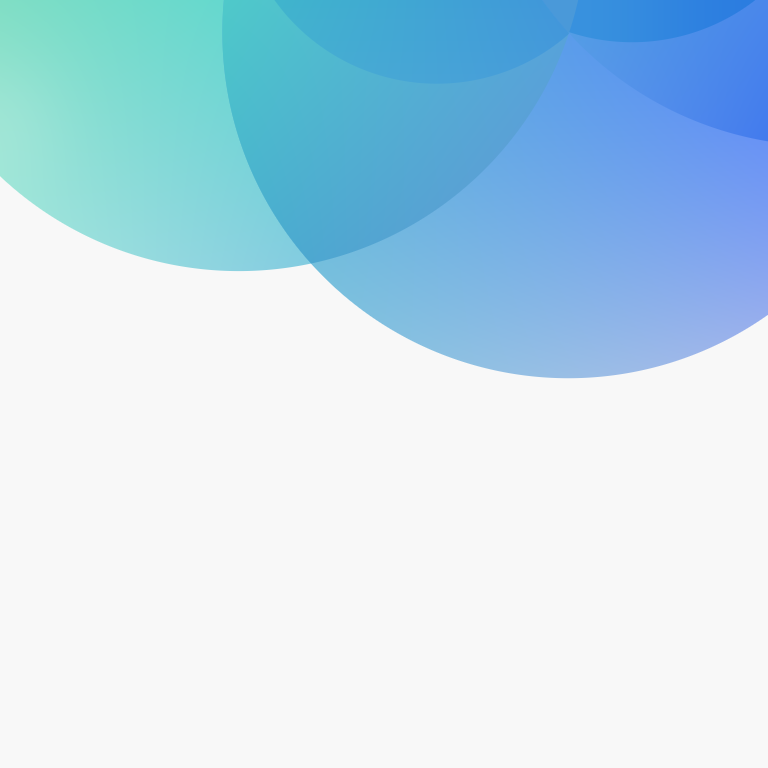
This background is drawn by a WebGL 2 fragment shader. Its source:

```glsl
#version 300 es
precision highp float;

uniform vec2 u_resolution;
out vec4 fragColor;

const vec3 PAPER = vec3(0.973);

// Smooth coverage of a disc; pixel is the edge width in canvas units
float disc(vec2 p, vec2 center, float radius, float pixel) {
    return clamp(0.5 - (length(p - center) - radius) / pixel, 0.0, 1.0);
}

// Blend of four corner colours over the box lo..hi; ease bends the fall from top to bottom
vec3 cornerGradient(vec2 p, vec2 lo, vec2 hi, float ease,
                    vec3 topLeft, vec3 topRight, vec3 lowLeft, vec3 lowRight) {
    vec2 t = clamp((p - lo) / (hi - lo), 0.0, 1.0);
    float fall = pow(1.0 - t.y, ease);
    return mix(mix(topLeft, topRight, t.x), mix(lowLeft, lowRight, t.x), fall);
}

// Soft round light
float glow(vec2 p, vec2 center, float radius) {
    vec2 d = (p - center) / radius;
    return exp(-dot(d, d));
}

void main() {
    vec2 p = gl_FragCoord.xy / u_resolution.y;
    float pixel = 1.0 / u_resolution.y;

    // Disc coverage
    float green = disc(p, vec2(0.311, 1.100), 0.453, pixel);
    float blue = disc(p, vec2(0.740, 0.958), 0.4505, pixel);
    float indigo = disc(p, vec2(1.0736, 1.2604), 0.4505, pixel);
    float smallTeal = disc(p, vec2(0.569, 1.151), 0.260, pixel);
    float smallBlue = disc(p, vec2(0.823, 1.207), 0.262, pixel);

    // Large discs
    vec3 greenTint = cornerGradient(p, vec2(0.0, 0.648), vec2(0.391, 1.0), 1.0,
        vec3(0.50, 0.87, 0.77), vec3(0.36, 0.84, 0.82),
        vec3(0.66, 0.91, 0.87), vec3(0.52, 0.80, 0.88));
    greenTint = mix(greenTint, PAPER, 0.12 * glow(p, vec2(0.0, 0.84), 0.09));

    vec3 blueTint = cornerGradient(p, vec2(0.289, 0.508), vec2(1.0, 0.957), 1.4,
        vec3(0.36, 0.74, 0.83), vec3(0.35, 0.54, 0.97),
        vec3(0.50, 0.79, 0.86), vec3(0.66, 0.72, 0.92));

    // Overlaps
    vec3 tealTint = cornerGradient(p, vec2(0.289, 0.656), vec2(0.753, 1.0), 1.0,
        vec3(0.31, 0.79, 0.79), vec3(0.33, 0.64, 0.86),
        vec3(0.27, 0.68, 0.81), vec3(0.40, 0.58, 0.84));

    vec3 deepTealTint = cornerGradient(p, vec2(0.354, 0.891), vec2(0.753, 1.0), 1.0,
        vec3(0.25, 0.71, 0.80), vec3(0.25, 0.58, 0.86),
        vec3(0.28, 0.69, 0.82), vec3(0.28, 0.60, 0.86));

    vec3 indigoTint = cornerGradient(p, vec2(0.741, 0.816), vec2(1.0, 1.0), 1.0,
        vec3(0.31, 0.62, 0.89), vec3(0.29, 0.53, 0.92),
        vec3(0.38, 0.60, 0.92), vec3(0.26, 0.48, 0.93));

    vec3 deepBlueTint = mix(vec3(0.22, 0.57, 0.87), vec3(0.17, 0.49, 0.88),
        smoothstep(0.74, 0.98, p.x));
    vec3 lensTint = vec3(0.29, 0.60, 0.85);

    // Layers from back to front
    vec3 color = mix(PAPER, greenTint, green);
    color = mix(color, blueTint, blue);
    color = mix(color, tealTint, green * blue);
    color = mix(color, deepTealTint, smallTeal * green);
    color = mix(color, indigoTint, indigo);
    color = mix(color, deepBlueTint, smallBlue * indigo);
    color = mix(color, lensTint, indigo * green);

    fragColor = vec4(color, 1.0);
}
```
